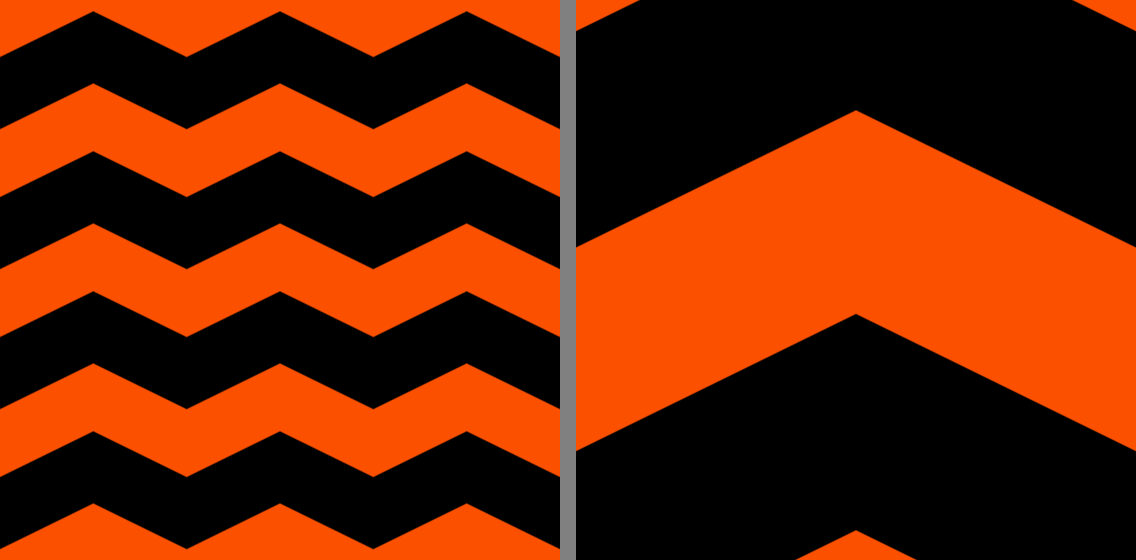
Left, the full canvas; right, a detail of the centre.
This pattern is drawn by a Shadertoy shader. Its source:

```glsl
// Bold horizontal chevron stripes in black on orange, tiling seamlessly.
#define COLUMNS 3.0         // zigzag peaks across
#define ROWS 4.0            // black stripes down
#define ZIGZAG_HEIGHT 0.0817 // valley to peak, in canvas units
#define BLACK_SHARE 0.515   // part of each row that is black
#define TOP_OFFSET 0.0202   // gap from canvas top to the first peak
#define ORANGE vec3(0.985, 0.312, 0.0)
#define BLACK vec3(0.0)

// Triangle wave: 1 at the cell borders, 0 at the cell centre.
float triangleWave(float x) {
    return abs(2.0 * fract(x) - 1.0);
}

// Signed distance to the nearest black stripe, negative inside.
float chevronDistance(vec2 uv) {
    float depth = 1.0 - uv.y - TOP_OFFSET - ZIGZAG_HEIGHT * triangleWave(uv.x * COLUMNS);
    float fromCentre = abs(fract(depth * ROWS - 0.5 * BLACK_SHARE + 0.5) - 0.5);
    float vertical = (fromCentre - 0.5 * BLACK_SHARE) / ROWS;
    // Turn the vertical gap into a distance across the sloped edge.
    float slope = 2.0 * ZIGZAG_HEIGHT * COLUMNS;
    return vertical * inversesqrt(1.0 + slope * slope);
}

void mainImage(out vec4 fragColor, in vec2 fragCoord) {
    vec2 uv = fragCoord / iResolution.xy;
    float edge = 1.0 / min(iResolution.x, iResolution.y);
    float orangeMask = smoothstep(-edge, edge, chevronDistance(uv));
    fragColor = vec4(mix(BLACK, ORANGE, orangeMask), 1.0);
}
```
